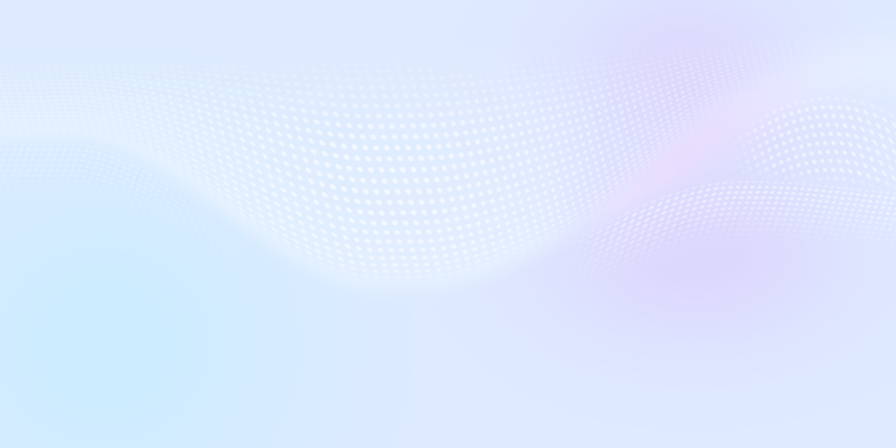
This background is drawn by a Shadertoy shader. Its source:

```glsl
// Pastel background with cyan and violet glows and a flowing veil of white dots.
#define BASE vec3(0.872, 0.918, 1.0)
#define CYAN vec3(0.798, 0.925, 1.0)
#define VIOLET vec3(0.862, 0.828, 0.992)
#define PINK vec3(0.925, 0.868, 0.998)
#define VEIL vec3(0.900, 0.945, 1.0)
#define DOT_COLOR vec3(0.965, 0.980, 1.0)
#define ROWS 36.0
#define COLUMNS 52.0
#define DOT_RADIUS 0.25

// Soft elliptical spot, 1 at its centre
float glow(vec2 p, vec2 center, vec2 radius) {
    vec2 d = (p - center) / radius;
    return exp(-dot(d, d));
}

// Lower rim of the veil: high on the left, a trough, then a rise
float rimHeight(float x) {
    return 0.685 - 0.335 * smoothstep(0.15, 0.85, x)
         + 0.25 * smoothstep(0.93, 1.65, x)
         - 0.03 * smoothstep(1.7, 2.1, x);
}

// Fold that lifts off the rim on the right
float foldHeight(float x) {
    return rimHeight(x) + 0.28 * smoothstep(1.25, 2.0, x);
}

// Round dots on a grid; cells too small to resolve blend to their mean
float dots(vec2 grid, float radius) {
    vec2 footprint = fwidth(grid);
    float blur = max(footprint.x, footprint.y);
    float soft = min(0.7 * blur, 0.4) + 0.001;
    float d = length(fract(grid) - 0.5);
    float disc = 1.0 - smoothstep(radius - soft, radius + soft, d);
    float mean = 3.14159 * radius * radius;
    return mix(disc, mean, smoothstep(0.3, 0.75, blur));
}

void mainImage(out vec4 fragColor, in vec2 fragCoord) {
    // Height spans 0 to 1, width spans 0 to 2
    vec2 p = fragCoord / iResolution.xy * vec2(2.0, 1.0);
    float rim = rimHeight(p.x);
    float fold = foldHeight(p.x);
    float top = 0.89 + 0.03 * p.x;
    float aboveRim = p.y - rim;
    float aboveFold = p.y - fold;
    float right = smoothstep(1.15, 1.4, p.x);

    // Background glows
    vec3 color = BASE;
    color = mix(color, CYAN, 0.95 * glow(p, vec2(0.23, 0.23), vec2(0.46, 0.42)));
    color = mix(color, VIOLET, 0.75 * glow(p, vec2(1.53, 0.83), vec2(0.29, 0.22)));
    color = mix(color, VIOLET, 0.85 * glow(p, vec2(1.55, 0.43), vec2(0.34, 0.21)));

    // Pale veil, brightest near its rim
    float inside = smoothstep(-0.03, 0.035, aboveRim);
    float veil = inside * exp(-max(aboveRim, 0.0) / 0.30);
    veil *= 1.0 - smoothstep(top - 0.2, top + 0.03, p.y);
    color = mix(color, VEIL, 0.85 * veil * (1.0 - right));

    // Smooth ribbon along the fold, tinted pink around its middle
    float ribbon = exp(-pow((aboveFold + 0.015) / 0.065, 2.0)) * inside * right;
    float pinkness = glow(p, vec2(1.53, 0.64), vec2(0.30, 0.28));
    color = mix(color, mix(VEIL, PINK, pinkness), 0.8 * ribbon);

    // Main sheet of dots, rows crowding towards both borders
    float t = clamp(aboveFold / (top - fold), 0.0, 1.0);
    float lean = p.x + 0.25 * (p.y - 0.6);
    float column = COLUMNS * lean - 2.4 * sin(4.2 * (lean - 0.85));
    vec2 sheetGrid = vec2(column, ROWS * acos(1.0 - 2.0 * t) / 3.14159);
    float sheet = dots(sheetGrid, DOT_RADIUS);
    sheet *= smoothstep(0.0, 0.12, t) * (1.0 - smoothstep(0.55, 1.0, t));
    sheet *= 0.35 + 0.65 * glow(p, vec2(0.85, 0.62), vec2(0.5, 0.5));
    color = mix(color, DOT_COLOR, 0.85 * sheet);

    // Arcs of dots under the fold
    float bend = max(p.x - 1.72, 0.0);
    float arcDepth = -aboveFold - 0.035 - 0.9 * bend * bend;
    vec2 arcGrid = vec2(54.0 * (p.x + 0.3 * p.y), 50.0 * arcDepth);
    float arcs = dots(arcGrid, DOT_RADIUS);
    arcs *= smoothstep(1.6, 1.75, p.x) * smoothstep(0.0, 0.02, arcDepth);
    arcs *= smoothstep(-0.01, 0.03, aboveRim);
    color = mix(color, DOT_COLOR, 0.65 * arcs);

    // Fine slanted dots hanging below the rim, absent in the trough
    float depth = max(-aboveRim, 0.0);
    vec2 fringeGrid = vec2(62.0 * (p.x - 0.35 * p.y), 85.0 * depth);
    float fringe = dots(fringeGrid, 0.28) * smoothstep(0.0, 0.012, depth);
    fringe *= 1.0 - smoothstep(0.02, 0.16, depth);
    float flanks = 0.55 * (1.0 - smoothstep(0.3, 0.6, p.x)) + smoothstep(1.2, 1.45, p.x);
    color = mix(color, DOT_COLOR, 0.6 * fringe * flanks);

    fragColor = vec4(color, 1.0);
}
```
